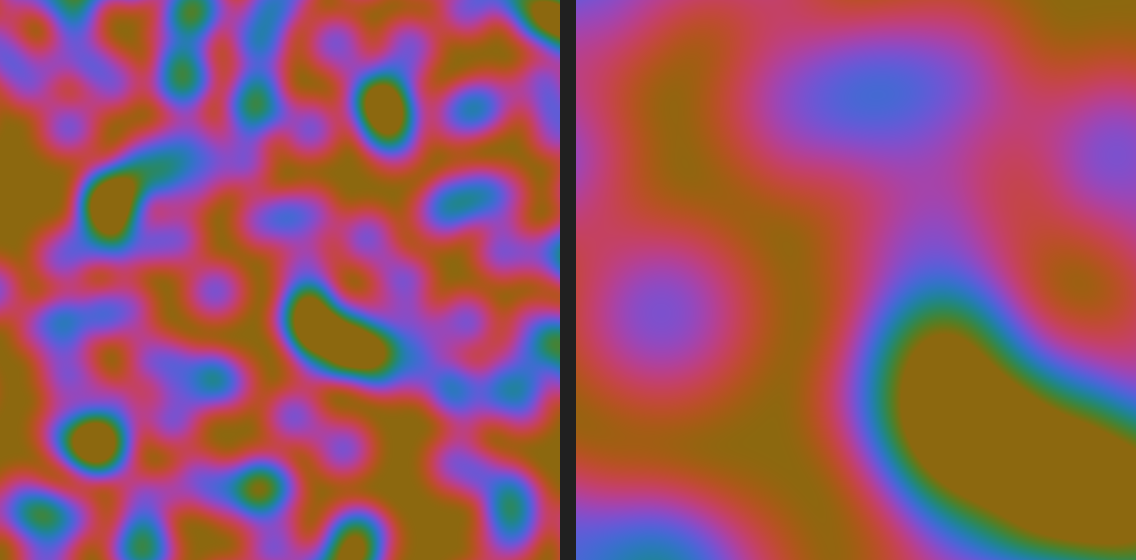
Left, the full canvas; right, a detail of the centre.
Reproduce this texture procedurally as a WebGL 2 fragment shader.

```glsl
#version 300 es
precision highp float;
// Scattered soft blobs that add up to a height field, coloured by a cyclic palette.

uniform vec2 u_resolution;
out vec4 fragColor;

// Integer hash (PCG style): three random values in 0..1
vec3 hash3(uvec3 v) {
    v = v * 1664525u + 1013904223u;
    v.x += v.y * v.z; v.y += v.z * v.x; v.z += v.x * v.y;
    v ^= v >> 16u;
    v.x += v.y * v.z; v.y += v.z * v.x; v.z += v.x * v.y;
    return vec3(v >> 8u) / 16777216.0;
}

// Smooth bump with compact support
float bump(vec2 offset, float radius) {
    float k = max(1.0 - dot(offset, offset) / (radius * radius), 0.0);
    return k * k * k;
}

// Sum of equal bumps, four placed at random in every cell
float blobField(vec2 p) {
    vec2 grid = p * 5.0;
    ivec2 home = ivec2(floor(grid));
    float height = 0.0;
    for (int y = -1; y <= 1; y++) {
        for (int x = -1; x <= 1; x++) {
            ivec2 cell = home + ivec2(x, y);
            for (int i = 0; i < 4; i++) {
                vec2 centre = vec2(cell) + hash3(uvec3(cell + 16, i + 7)).xy;
                height += 0.43 * bump(grid - centre, 0.49);
            }
        }
    }
    return height;
}

// Brown, red, magenta, violet, blue, teal, green and back to brown
vec3 palette(float t) {
    vec3 wave = cos(6.28319 * (t - vec3(0.20, 0.77, 0.50)));
    return vec3(0.45, 0.39, 0.45) + vec3(0.32, 0.14, 0.39) * wave;
}

void main() {
    vec2 p = gl_FragCoord.xy / min(u_resolution.x, u_resolution.y);
    // Tall peaks level off in the closing brown
    float height = min(blobField(p), 1.0);
    fragColor = vec4(palette(height), 1.0);
}
```
